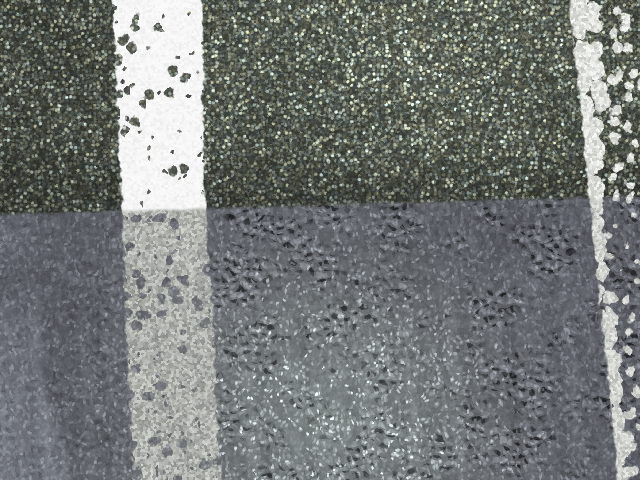
Reproduce this texture procedurally as a WebGL 2 fragment shader.

```glsl
#version 300 es
precision highp float;
// Worn white road lines on speckled asphalt, with a smooth grey sealed layer across the lower half.
uniform vec2 u_resolution;
out vec4 fragColor;

vec3 hash3(vec2 p) {
    vec3 q = fract(vec3(p.xyx) * vec3(0.1031, 0.1030, 0.0973));
    q += dot(q, q.yxz + 33.33);
    return fract((q.xxy + q.yzz) * q.zyx);
}

// Cellular noise: nearest distance, gap to the second nearest, random cell value
vec3 cells(vec2 p) {
    vec2 base = floor(p);
    float near = 9.0, second = 9.0, id = 0.0;
    for (int j = -1; j <= 1; j++)
    for (int i = -1; i <= 1; i++) {
        vec2 cell = base + vec2(i, j);
        vec3 h = hash3(cell + 70.0);
        float d = length(cell + 0.1 + 0.8 * h.xy - p);
        if (d < near) { second = near; near = d; id = h.z; }
        else second = min(second, d);
    }
    return vec3(near, second - near, id);
}

// Layered sines, roughly -1 to 1
float waves(vec2 p) {
    float sum = 0.0, amp = 0.55;
    for (int i = 0; i < 4; i++) {
        sum += amp * sin(p.x + 1.7 * sin(p.y * 0.8)) * cos(p.y + 1.3 * sin(p.x * 0.7));
        p = mat2(1.5, 1.1, -1.1, 1.5) * p + 2.3;
        amp *= 0.6;
    }
    return sum;
}

float blob(vec2 p, vec2 center, vec2 size) {
    vec2 d = (p - center) / size;
    return exp(-dot(d, d));
}

vec3 rawAsphalt(vec2 p) {
    vec3 grain = cells(p * 125.0);
    vec3 fine = cells(p * 210.0 + 9.0);
    float stone = smoothstep(0.7, 0.2, grain.x);
    float light = 0.17 + 0.17 * grain.z * stone + 0.10 * fine.z;
    light += 0.42 * pow(grain.z, 5.0) * stone + 0.15 * pow(fine.z, 6.0);
    light *= 0.88 + 0.30 * blob(p, vec2(0.85, 0.9), vec2(0.45, 0.3)) + 0.10 * waves(p * 9.0);
    light *= 0.82 + 0.18 * smoothstep(0.57, 0.72, p.y);
    vec3 tint = mix(vec3(1.04, 1.06, 0.88), vec3(0.97, 1.06, 1.03), fract(grain.z * 17.0));
    return light * tint + vec3(0.025, 0.03, 0.025);
}

vec3 sealedAsphalt(vec2 p) {
    // Broad tone: wet sheen in the middle, darker band beside the left line
    float sheen = blob(p, vec2(0.68, 0.12), vec2(0.36, 0.33));
    float light = 0.375 + 0.13 * sheen + 0.025 * waves(p * 8.0);
    float panelEdge = 0.085 + 0.06 * smoothstep(0.25, 0.0, p.y);
    float panel = smoothstep(0.015, -0.015, p.x - panelEdge) * smoothstep(0.45, 0.30, p.y);
    light += 0.075 * panel + 0.06 * blob(p, vec2(0.02, 0.50), vec2(0.04, 0.05));
    float slant = p.x + 0.07 * p.y;
    light += 0.014 * (sin(slant * 74.0) + sin(slant * 131.0 + 1.0)) * smoothstep(0.55, 0.2, p.y);

    // Raised lumps lit from above: dark creases and bright glints
    vec2 q = p + 0.006 * vec2(waves(p * 60.0), waves(p * 60.0 + 11.0));
    float right = smoothstep(0.42, 0.47, p.x);
    float slope = cells((q + vec2(0.002, 0.006)) * 52.0).x - cells(q * 52.0).x;
    float rough = smoothstep(-0.35, 0.5, waves(p * 23.0 + 4.0)) * mix(0.3, 1.0, right);
    light -= 0.22 * rough * smoothstep(0.13, 0.29, slope);
    light += 0.13 * rough * smoothstep(0.13, 0.29, -slope);
    vec3 grain = cells(q * vec2(150.0, 120.0));
    light += 0.10 * (grain.z - 0.5) + 0.05 * (0.4 - grain.x);
    light += (0.07 + 0.45 * sheen) * pow(grain.z, 7.0) * smoothstep(0.6, 0.2, grain.x);
    return light * mix(vec3(0.97, 1.0, 1.07), vec3(0.97, 1.02, 1.02), sheen);
}

void main() {
    vec2 p = gl_FragCoord.xy / u_resolution.y;
    p.x *= u_resolution.y / u_resolution.x * 4.0 / 3.0;
    vec2 warp = 0.007 * vec2(waves(p * 70.0), waves(p * 70.0 + 5.0));
    vec2 q = p + warp;

    // Sealed layer lies below a slightly rising seam
    float seam = 0.553 + 0.029 * p.x + 0.3 * warp.y;
    float sealMask = smoothstep(0.005, -0.005, p.y - seam);
    vec3 color = mix(rawAsphalt(p), sealedAsphalt(p), sealMask);

    // Left line: ragged edges and chipped holes, mostly along its left side
    float fromLeft = p.x - (0.278 - 0.044 * p.y);
    float fromRight = 0.460 - 0.055 * p.y + 0.015 * smoothstep(0.6, 1.0, p.y) - p.x;
    float inside = min(fromLeft, fromRight) + 0.9 * warp.x;
    vec3 chip = cells(q * 38.0 + 3.0);
    float chipRate = 0.05 + 0.40 * exp(-max(fromLeft, 0.0) * 28.0) + 0.10 * sealMask;
    chipRate += 0.5 * blob(p, vec2(0.33, 0.37), vec2(0.09, 0.025));
    float hole = step(1.0 - chipRate, chip.z) * smoothstep(0.46, 0.34, chip.x);
    vec3 pit = cells(q * 95.0);
    hole = max(hole, step(0.95, pit.z) * smoothstep(0.5, 0.3, pit.x));
    float leftPaint = smoothstep(-0.003, 0.003, inside) * (1.0 - 0.9 * hole);

    // Right line: solid along its left edge, breaking into flakes outward
    float across = p.x - (1.288 - 0.102 * p.y) + 0.8 * warp.x;
    float flake = cells(q * vec2(30.0, 25.0)).x + 0.10 * waves(p * 85.0);
    float solid = mix(0.025, 0.055, smoothstep(0.55, 0.8, p.y));
    float reach = mix(0.72, 0.27, smoothstep(solid * 0.4, solid * 1.5, across));
    reach -= 0.20 * blob(p, vec2(1.26, 0.47), vec2(0.1, 0.09));
    float rightPaint = smoothstep(-0.003, 0.003, across) * smoothstep(0.05, -0.05, flake - reach);

    // Paint is clean white above the seam, gritty grey under the seal
    vec3 grit = cells(p * 185.0);
    float white = 0.98 - 0.05 * grit.z * grit.z;
    float grey = 0.69 + 0.25 * (grit.z - 0.5) + 0.04 * waves(vec2(p.x * 45.0, p.y * 7.0));
    color = mix(color, mix(vec3(white), grey * vec3(0.99, 1.01, 0.98), sealMask), leftPaint);
    vec3 flakeColor = vec3(0.88 - 0.06 * sealMask + 0.20 * (grit.z - 0.5)) * vec3(0.99, 1.0, 0.98);
    color = mix(color, flakeColor, rightPaint);
    fragColor = vec4(clamp(color, 0.0, 1.0), 1.0);
}
```
